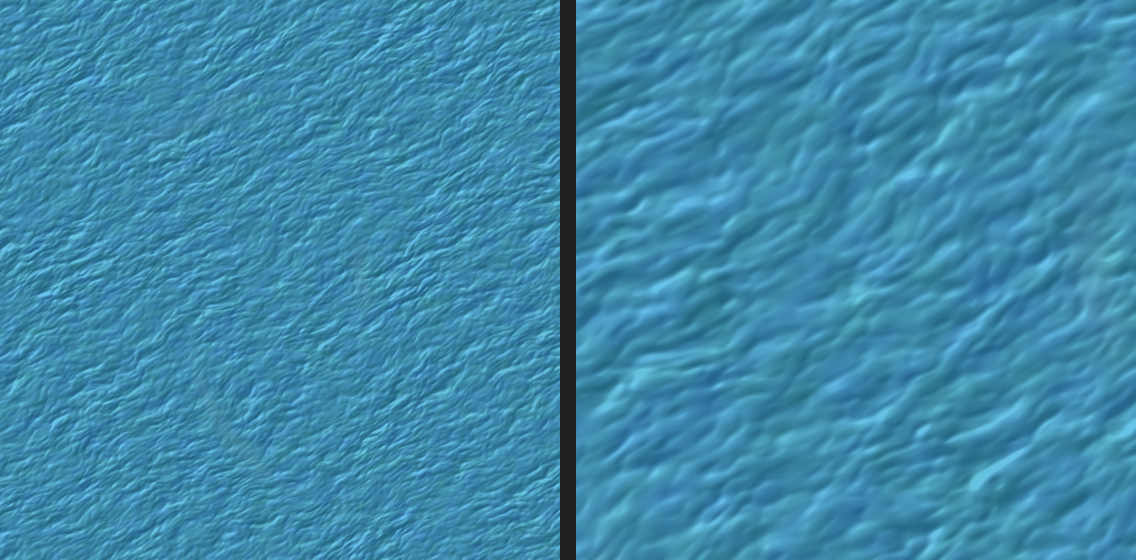
Left: the whole. Right: its middle third, enlarged.
Give the GLSL for this texture, as a Shadertoy shader.

```glsl
// Open blue water seen from above, covered in slanted wind ripples.

const vec3 WATER = vec3(0.240, 0.539, 0.670);
const vec3 RELIEF_TINT = vec3(0.047, 0.064, 0.067);
const vec3 HUE_SHIFT = vec3(0.004, -0.010, 0.045);  // teal to blue
const vec3 WAKE_COLOR = vec3(0.42, 0.60, 0.68);
const float WIND_ANGLE = 0.47;      // direction of the crests, radians
const float RIPPLE_FREQ = 36.0;     // coarsest ripples per canvas
const float OCTAVE_STEP = 1.95;     // frequency ratio of the octaves
const vec3 OCTAVE_SLOPE = vec3(0.50, 0.80, 0.78);
const vec3 OCTAVE_STRETCH = vec3(0.42, 0.45, 0.52);  // along over across
const vec3 OCTAVE_TURN = vec3(0.10, -0.10, 0.12);    // radians
const float LIGHT_STEP = 0.0009;    // sampling distance for the relief
const float WAKE_STRENGTH = 0.20;
const int WAKES = 3;
// Start and end of the faint wakes
const vec4 WAKE[WAKES] = vec4[WAKES](
    vec4(0.32, 0.37, 0.54, 0.09),
    vec4(0.64, 0.59, 0.66, 0.43),
    vec4(0.22, 0.73, 0.49, 0.88));

vec2 hashGradient(vec2 cell) {
    vec3 h = fract(vec3(cell.xyx) * vec3(0.1031, 0.1030, 0.0973));
    h += dot(h, h.yzx + 33.33);
    float angle = 6.28318 * fract((h.x + h.y) * h.z);
    return vec2(cos(angle), sin(angle));
}

float gradientNoise(vec2 p) {
    vec2 i = floor(p), f = fract(p);
    vec2 u = f * f * f * (f * (f * 6.0 - 15.0) + 10.0);
    vec2 x = vec2(1.0, 0.0);
    float a = dot(hashGradient(i), f);
    float b = dot(hashGradient(i + x), f - x);
    float c = dot(hashGradient(i + x.yx), f - x.yx);
    float d = dot(hashGradient(i + 1.0), f - 1.0);
    return mix(mix(a, b, u.x), mix(c, d, u.x), u.y);
}

// Coordinates in axes turned by an angle
vec2 turn(vec2 p, float angle) {
    float c = cos(angle), s = sin(angle);
    return vec2(c * p.x + s * p.y, c * p.y - s * p.x);
}

// Bends the crests so that they wander and fork
vec2 bend(vec2 p) {
    p.y += 0.022 * gradientNoise(p * 5.0 + 17.0);
    p.y += 0.006 * gradientNoise(p * vec2(23.0, 19.0) + 41.0);
    p.x += 0.008 * gradientNoise(p * 24.0 + 73.0);
    return p;
}

// Wave height; the octaves cross at slight angles
float waveHeight(vec2 p) {
    float height = 0.0, freq = RIPPLE_FREQ;
    for (int i = 0; i < 3; i++) {
        vec2 q = turn(p, OCTAVE_TURN[i]) * freq * vec2(OCTAVE_STRETCH[i], 1.0);
        float n = gradientNoise(q + float(i) * 31.7 + 100.0);
        float crest = n - 0.45 * sqrt(n * n + 0.006);
        height += OCTAVE_SLOPE[i] * crest / freq;
        freq *= OCTAVE_STEP;
    }
    return height;
}

// Soft curved streak that fades at both ends
float wakeMask(vec2 p, vec4 ends) {
    vec2 span = ends.zw - ends.xy;
    float len = length(span);
    vec2 dir = span / len;
    vec2 d = p - ends.xy;
    float t = dot(d, dir) / len;
    float bow = 0.12 * len * (4.0 * t * (1.0 - t) - 0.5);
    float side = dot(d, vec2(-dir.y, dir.x)) + bow;
    float fade = smoothstep(0.0, 0.25, t) * (1.0 - smoothstep(0.65, 1.0, t));
    return fade * exp(-side * side / 0.00018);
}

void mainImage(out vec4 fragColor, in vec2 fragCoord) {
    vec2 uv = fragCoord / iResolution.xy;

    // The x axis runs along the crests
    vec2 p = turn(uv, WIND_ANGLE) + 2.0;

    // Relief lit from the upper left
    vec2 toLight = LIGHT_STEP * vec2(-0.35, 0.94);
    float slope = waveHeight(bend(p - toLight)) - waveHeight(bend(p + toLight));
    slope /= 2.0 * LIGHT_STEP;

    // Gusts make calm and rough areas
    float gust = gradientNoise(p * vec2(5.0, 9.0) + 9.0)
               + 0.6 * gradientNoise(p * vec2(14.0, 24.0) + 5.0);
    float roughness = clamp(1.12 + 0.75 * gust, 0.55, 1.7);
    float relief = 1.22 * slope * roughness;
    relief = clamp(relief + 0.10 * (relief * relief - 1.0), -2.1, 3.4);

    // Faint swell of light and small patches of teal and blue
    float swell = gradientNoise(p * vec2(11.0, 21.0) + 55.0);
    float hue = 0.7 * gradientNoise(p * vec2(14.0, 28.0) + 88.0)
              + 0.9 * gradientNoise(p * vec2(40.0, 80.0) + 23.0);
    vec3 color = WATER + RELIEF_TINT * (relief + 0.35 * swell) + HUE_SHIFT * 1.3 * hue;

    // Faint pale wakes
    for (int i = 0; i < WAKES; i++) {
        color = mix(color, WAKE_COLOR, WAKE_STRENGTH * wakeMask(uv, WAKE[i]));
    }

    fragColor = vec4(clamp(color, 0.0, 1.0), 1.0);
}
```
